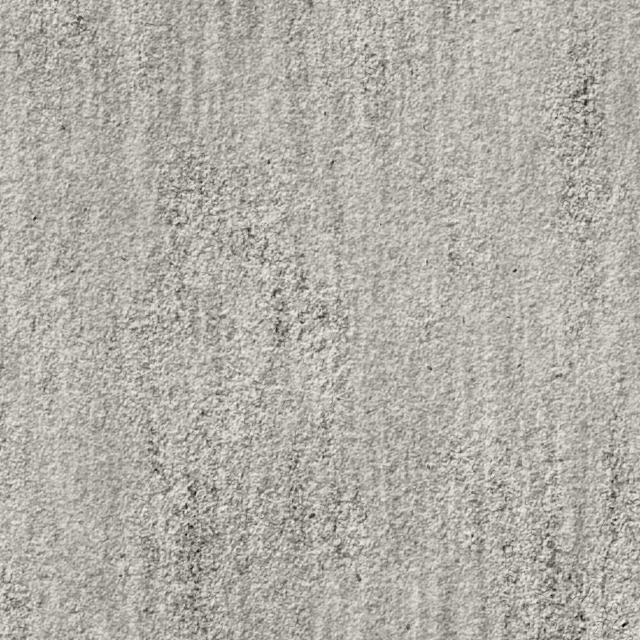
Give the GLSL for this texture, as a three.js fragment shader.

```glsl
// Weathered grey concrete: crisp embossed grit, vertical streaks, crevices and dark pits.
#define BASE_COLOR vec3(0.714, 0.704, 0.675)
#define LIGHT_OFFSET vec2(-0.0012, 0.0018)
#define GRAIN_SCALE 84.0
#define RELIEF 0.155
#define GRIT 0.125
#define STREAKS 0.065
#define STAINS 0.04
#define CREVICES 0.13
#define PITTING 0.24
#define SPOT_GRID 13.0
#define SPOT_SHARE 0.2

varying vec2 vUv;

float hash(vec2 p) {
  vec3 q = fract(vec3(p.xyx) * 0.1031);
  q += dot(q, q.yzx + 33.33);
  return fract((q.x + q.y) * q.z);
}

// Smooth value noise from -1 to 1.
float noise(vec2 p) {
  vec2 cell = floor(p);
  vec2 f = fract(p);
  f = f * f * (3.0 - 2.0 * f);
  float low = mix(hash(cell), hash(cell + vec2(1.0, 0.0)), f.x);
  float high = mix(hash(cell + vec2(0.0, 1.0)), hash(cell + 1.0), f.x);
  return 2.0 * mix(low, high, f.y) - 1.0;
}

float fbm(vec2 p) {
  float sum = 0.0;
  float gain = 0.55;
  for (int i = 0; i < 4; i++) {
    sum += gain * noise(p);
    p = p * 2.03 + 17.3;
    gain *= 0.55;
  }
  return sum;
}

// Height of the grains; each octave is turned to hide the lattice.
float grainHeight(vec2 p) {
  mat2 turn = mat2(0.8, 0.6, -0.6, 0.8);
  float sum = 0.0;
  float gain = 1.0;
  p = p * GRAIN_SCALE + 40.0;
  for (int i = 0; i < 3; i++) {
    p = turn * p;
    sum += gain * noise(p);
    p = p * 1.9 + 91.7;
    gain *= 0.9;
  }
  return sum;
}

// Thin winding gaps between neighbouring grains.
float crevices(vec2 uv) {
  vec2 p = mat2(0.91, 0.42, -0.42, 0.91) * uv * 135.0;
  float broken = smoothstep(-0.5, 0.4, noise(uv * vec2(95.0, 60.0) + 33.0));
  return broken * (1.0 - smoothstep(0.03, 0.3, abs(noise(p + 500.0))));
}

// Sparse slanted chips, one at most in each grid cell.
float chips(vec2 uv) {
  vec2 p = uv * SPOT_GRID;
  vec2 cell = floor(p);
  vec2 centre = 0.25 + 0.5 * vec2(hash(cell + 3.1), hash(cell + 57.9));
  vec2 d = fract(p) - centre;
  float angle = 3.14 * hash(cell + 21.4);
  d = mat2(cos(angle), sin(angle), -sin(angle), cos(angle)) * d;
  d.y *= 1.9;
  float radius = mix(0.04, 0.09, hash(cell + 80.2));
  float edge = length(d) + 0.035 * noise(uv * 190.0);
  float present = step(hash(cell + 9.6), SPOT_SHARE);
  return present * (1.0 - smoothstep(radius * 0.4, radius * 1.2, edge));
}

void main() {
  vec2 uv = vUv;

  // Broad areas, drawn out vertically, where the skin is worn rough.
  float wear = fbm(uv * vec2(10.0, 4.5) + 5.0);
  float rough = smoothstep(-0.35, 0.6, wear);

  // Side-lit grains, fine grit and the gaps between them.
  float relief = grainHeight(uv) - grainHeight(uv + LIGHT_OFFSET);
  float grit = noise(uv * vec2(275.0, 255.0) + 130.0);
  float tone = (RELIEF * relief + GRIT * grit) * mix(0.8, 1.2, rough);
  tone -= CREVICES * crevices(uv) * (0.35 + rough);

  // Vertical streaks and soft stains.
  float streak = noise(uv * vec2(140.0, 12.0)) + 0.55 * noise(uv * vec2(60.0, 4.0) + 70.0);
  tone += STREAKS * streak * (0.75 + 0.4 * noise(uv * 6.0 + 31.0));
  tone += STAINS * fbm(uv * vec2(5.0, 3.0) + 200.0);

  // Pits gather along dark streaks in the rough areas.
  float column = noise(uv * vec2(72.0, 10.0) + 300.0);
  float hollow = noise(uv * vec2(210.0, 165.0) + 410.0);
  float pit = smoothstep(0.1, 0.7, hollow) * smoothstep(-0.2, 0.7, column);
  tone -= PITTING * pit * (0.15 + rough);

  // Chips with a lit lower edge.
  tone += 0.1 * chips(uv - LIGHT_OFFSET * 2.0);
  tone -= 0.34 * chips(uv);

  // Dull the highlights so that only the shadows run deep.
  float lit = max(tone, 0.0);
  tone -= 1.1 * lit * lit;

  gl_FragColor = vec4(clamp(BASE_COLOR + tone, 0.0, 1.0), 1.0);
}
```
